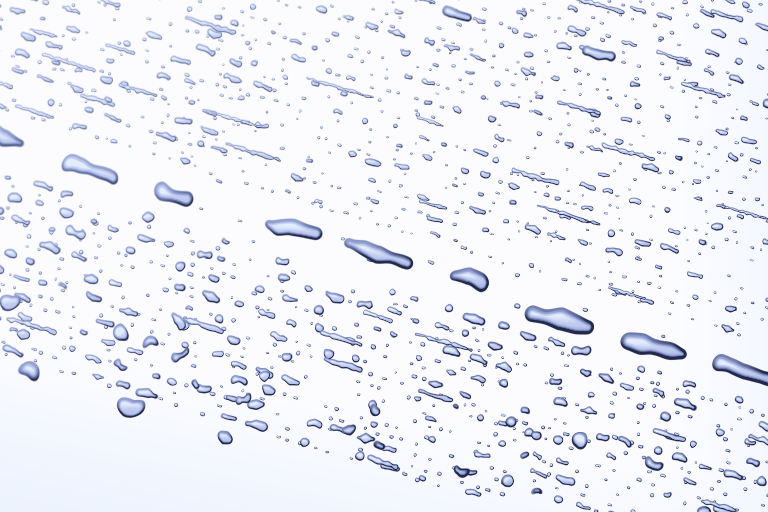
A WebGL 1 fragment shader for this texture:

```glsl
precision highp float;
// Water drops on a bright sheet, blown into slanting rows of beads and streaks.
// Each layer fills tilted grid cells with wobbly capsules, shaded by their depth
// from the rim: dark below and to the right, pale towards the upper left.
uniform vec2 u_resolution;

const vec3 WHITE = vec3(0.99, 0.99, 1.00);
const vec3 PALE = vec3(0.89, 0.93, 0.99);
const vec3 LIGHT = vec3(0.75, 0.79, 0.94);
const vec3 BLUE = vec3(0.57, 0.63, 0.82);
const vec3 SLATE = vec3(0.39, 0.44, 0.63);
const vec3 INK = vec3(0.13, 0.16, 0.30);
const float SLANT = 0.297;

struct Layer {
  vec2 cell;     // width along the row, row spacing
  vec2 halfLen;  // shortest and longest half length
  vec2 radius;   // thinnest and thickest radius
  vec2 band;     // range of rows across the slant
  float density;
  float wobble;
  float seed;
};

float hash(vec2 p) {
  p = fract(p * vec2(0.1031, 0.1137) + 0.317);
  p += dot(p, p.yx + 33.33);
  return fract((p.x + p.y) * p.x * 17.13);
}

float noise(float x, float seed) {
  float i = floor(x);
  float f = fract(x);
  f = f * f * (3.0 - 2.0 * f);
  return mix(hash(vec2(i, seed)), hash(vec2(i + 1.0, seed)), f);
}

vec2 rotate(vec2 p, float angle) {
  float c = cos(angle);
  float s = sin(angle);
  return vec2(c * p.x - s * p.y, s * p.x + c * p.y);
}

// Capsule with an uneven outline, a bent spine and tapered ends.
float dropDistance(vec2 p, float halfLen, float r, float wobble, float taper, float seed) {
  float bend = noise(p.x / r * 0.45 + 20.0, seed) - 0.5;
  float swell = noise(p.x / r * 0.6 + 50.0, seed + 7.0) - 0.5;
  float ends = taper * abs(p.x) / (halfLen + r);
  float beyond = max(abs(p.x) - halfLen, 0.0);
  float y = p.y + bend * r * wobble;
  return length(vec2(beyond, y)) - r * (1.0 + swell * wobble - 0.5 * ends);
}

// Tone 0 is pale water, tone 1 the darkest rim.
vec3 waterColor(float tone) {
  vec3 c = mix(PALE, LIGHT, smoothstep(0.0, 0.25, tone));
  c = mix(c, BLUE, smoothstep(0.25, 0.5, tone));
  c = mix(c, SLATE, smoothstep(0.5, 0.73, tone));
  return mix(c, INK, smoothstep(0.73, 1.0, tone));
}

float dropTone(vec2 p, float d, float halfLen, float r, float contrast) {
  float depth = -d / r;
  float shade = clamp(0.5 + 0.45 * p.x / (halfLen + r) - 0.5 * p.y / r, 0.0, 1.0);
  float rim = 1.0 - smoothstep(0.12, 0.62, depth);
  float glint = smoothstep(0.45, 0.9, depth) * (1.0 - shade);
  return (0.33 + rim * mix(0.25, 0.8, shade) - 0.45 * glint) * contrast;
}

vec3 addDrops(vec3 color, vec2 q, Layer l, float soft, float contrast) {
  float row = floor((q.y - l.band.x) / l.cell.y);
  float shift = hash(vec2(row, l.seed)) * 7.0;
  float along = q.x / l.cell.x + shift;
  vec2 id = vec2(floor(along), row) + l.seed * 3.7;
  vec2 p = (vec2(fract(along), fract((q.y - l.band.x) / l.cell.y)) - 0.5) * l.cell;

  float centreV = l.band.x + (row + 0.5) * l.cell.y;
  float inBand = step(0.0, row) * step(centreV, l.band.y);
  float rowDensity = l.density * (0.65 + 0.7 * hash(vec2(row + 9.0, l.seed)));
  float present = inBand * step(hash(id + 2.3), rowDensity);

  float pick = hash(id + 11.7);
  float halfLen = mix(l.halfLen.x, l.halfLen.y, pick * pick);
  float r = mix(l.radius.x, l.radius.y, hash(id + 23.1));
  vec2 room = max(l.cell * 0.5 - vec2(halfLen + r, r) * 1.25, 0.0);
  p -= (vec2(hash(id + 31.9), hash(id + 43.3)) * 2.0 - 1.0) * room * vec2(1.0, 0.4);
  float turn = (hash(id + 57.1) - 0.5) * l.wobble * l.wobble;
  p = rotate(p, turn * min(1.0, r / halfLen));

  float seed = floor(hash(id + 61.0) * 900.0);
  float d = dropDistance(p, halfLen, r, l.wobble, hash(id + 71.3), seed);
  float cover = present * (1.0 - smoothstep(-soft, soft, d));
  return mix(color, waterColor(dropTone(p, d, halfLen, r, contrast)), cover);
}

void main() {
  vec2 p = gl_FragCoord.xy / u_resolution.y;
  vec2 q = rotate(p, SLANT);
  float farSide = smoothstep(0.0, 1.0, p.y - 0.45 * p.x);
  float soft = 0.75 / u_resolution.y + 0.0014 * farSide;
  float contrast = mix(0.72, 1.15, smoothstep(-0.8, 0.9, p.x - p.y));

  // Bright sheet with faint blue in the lower left and along the right.
  float tint = 0.6 * (1.0 - smoothstep(0.0, 0.4, p.y + 0.2 * p.x));
  tint += 0.4 * smoothstep(1.25, 1.6, p.x);
  vec3 color = mix(WHITE, PALE, tint);

  // Fine spray, beads and streaks, above and below the widest row.
  for (int i = 0; i < 2; i++) {
    float k = float(i);
    vec2 band = mix(vec2(0.29, 0.635), vec2(0.745, 1.5), k);
    float size = mix(1.1, 0.82, k);
    color = addDrops(color, q, Layer(vec2(0.026, 0.021), vec2(0.0005, 0.003), vec2(0.0018, 0.0036) * size, band, 0.42, 0.5, 3.0 + k), soft, contrast);
    color = addDrops(color, q, Layer(vec2(0.055, 0.036), vec2(0.002, 0.016), vec2(0.0043, 0.0075) * size, band, 0.56, 0.75, 13.0 + k), soft, contrast);
    color = addDrops(color, q, Layer(vec2(0.17, 0.052), vec2(0.025, 0.065), vec2(0.0036, 0.0056) * size, band, 0.27, 0.7, 23.0 + k), soft, contrast);
  }
  // Sparse specks beside the widest row, then chunky drops near the lower edge.
  color = addDrops(color, q, Layer(vec2(0.07, 0.03), vec2(0.001, 0.006), vec2(0.002, 0.005), vec2(0.635, 0.745), 0.15, 0.6, 31.0), soft, contrast);
  color = addDrops(color, q, Layer(vec2(0.075, 0.055), vec2(0.002, 0.012), vec2(0.007, 0.012), vec2(0.32, 0.5), 0.3, 1.2, 37.0), soft, contrast);
  color = addDrops(color, q, Layer(vec2(0.13, 0.065), vec2(0.003, 0.013), vec2(0.011, 0.018), vec2(0.245, 0.312), 0.6, 1.1, 41.0), soft, contrast);
  // Wide, long drops.
  color = addDrops(color, q, Layer(vec2(0.15, 0.055), vec2(0.012, 0.032), vec2(0.007, 0.011), vec2(1.17, 1.226), 0.45, 0.6, 47.0), soft, contrast);
  color = addDrops(color, q, Layer(vec2(0.19, 0.12), vec2(0.024, 0.072), vec2(0.014, 0.019), vec2(0.63, 0.751), 1.4, 0.65, 53.0), soft, contrast);
  gl_FragColor = vec4(color, 1.0);
}
```
